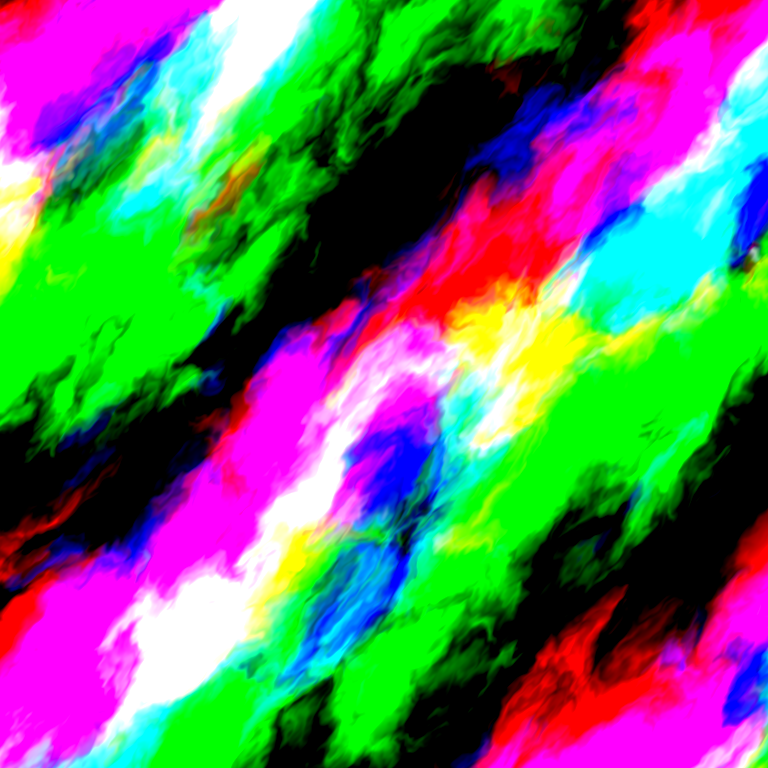
Give the GLSL for this texture, as a Shadertoy shader.

```glsl
// Draws diagonal bands of saturated colour, torn into soft slanted streaks.

const float TAU = 6.28318;

// Bands: direction across them, spacing and shift
const vec2  BAND_NORMAL = vec2(0.63, -0.77);
const float BAND_PERIOD = 0.573;
const float BAND_SHIFT  = 0.08;
const float BAND_BEND   = 0.15;   // how far the bands wander, in periods
const float BEND_SCALE  = 2.6;

// Streaks: slant, grain along and across it, raggedness
const float STREAK_ANGLE  = 0.90;
const vec2  STREAK_SCALE  = vec2(2.7, 6.0);
const float STREAK_AMOUNT = 2.3;
const float STREAK_WARP   = 0.30;
const int   OCTAVES       = 5;
const float OCTAVE_GAIN   = 0.58;

// Red, green and blue: centre in the cycle, cut level and contrast
const vec3  CHANNEL_PHASE = vec3(0.045, 0.345, 0.075);
const vec3  CHANNEL_LEVEL = vec3(0.34, 0.16, 0.20);
const float CONTRAST      = 1.5;

// Sineless hash giving a gradient in -1..1
vec2 hashGradient(vec2 cell) {
    vec3 h = fract(cell.xyx * vec3(0.1031, 0.1030, 0.0973));
    h += dot(h, h.yzx + 33.33);
    return 2.0 * fract((h.xx + h.yz) * h.zy) - 1.0;
}

// Gradient noise, about -0.7..0.7
float gradientNoise(vec2 p) {
    vec2 cell = floor(p);
    vec2 f = p - cell;
    vec2 u = f * f * f * (f * (f * 6.0 - 15.0) + 10.0);
    vec2 e = vec2(0.0, 1.0);
    float a = dot(hashGradient(cell), f);
    float b = dot(hashGradient(cell + e.yx), f - e.yx);
    float c = dot(hashGradient(cell + e.xy), f - e.xy);
    float d = dot(hashGradient(cell + e.yy), f - e.yy);
    return mix(mix(a, b, u.x), mix(c, d, u.x), u.y);
}

float fractalNoise(vec2 p) {
    float sum = 0.0;
    float weight = 1.0;
    for (int i = 0; i < OCTAVES; i++) {
        sum += weight * gradientNoise(p);
        p = p * 2.03 + vec2(17.3, 9.7);
        weight *= OCTAVE_GAIN;
    }
    return sum;
}

// Position turned along the streaks, stretched and gently torn
vec2 streakSpace(vec2 p) {
    float c = cos(STREAK_ANGLE);
    float s = sin(STREAK_ANGLE);
    vec2 q = vec2(c * p.x + s * p.y, c * p.y - s * p.x) * STREAK_SCALE;
    vec2 warp = vec2(fractalNoise(q * 1.4 + 41.0), fractalNoise(q * 1.4 + 73.0));
    return q + STREAK_WARP * warp;
}

void mainImage(out vec4 fragColor, in vec2 fragCoord) {
    vec2 p = fragCoord / iResolution.y;

    // Wandering position in the colour cycle
    float cycle = (dot(p, BAND_NORMAL) + BAND_SHIFT) / BAND_PERIOD;
    cycle += BAND_BEND * gradientNoise(p * BEND_SCALE + 5.0);

    // Independent streaks for every channel
    vec2 q = streakSpace(p);
    vec3 streaks = vec3(fractalNoise(q + vec2(11.0, 87.0)),
                        fractalNoise(q + vec2(53.0, 29.0)),
                        fractalNoise(q + vec2(97.0, 61.0)));

    // Shifted waves, pushed hard into full and empty channels
    vec3 wave = cos(TAU * (cycle - CHANNEL_PHASE));
    vec3 signal = wave - CHANNEL_LEVEL + STREAK_AMOUNT * streaks;
    vec3 colour = clamp(0.5 + CONTRAST * signal, 0.0, 1.0);

    fragColor = vec4(colour, 1.0);
}
```
